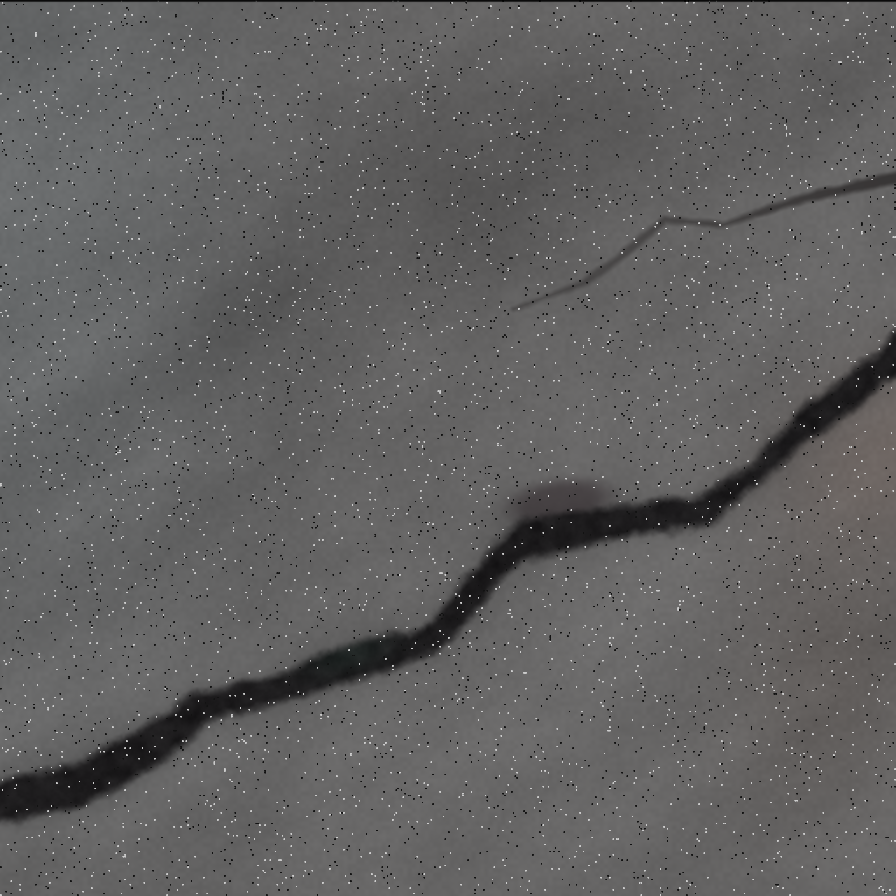
A WebGL 1 fragment shader for this texture:

```glsl
precision highp float;
uniform vec2 u_resolution;

#define SPECK_GRID 512.0
#define SPECK_LIGHT 0.011
#define SPECK_DARK 0.012
#define EDGE_SOFTNESS 0.008
#define EDGE_ROUGHNESS 0.013
#define GRAIN_AMOUNT 0.022
#define MOTTLE_AMOUNT 0.085
#define STONE_COLOR vec3(0.400, 0.396, 0.395)
#define CRACK_COLOR vec3(0.105, 0.100, 0.105)

float hash(vec2 p) {
  vec3 q = fract(p.xyx * 0.1031);
  q += dot(q, q.yzx + 33.33);
  return fract((q.x + q.y) * q.z);
}

float valueNoise(vec2 p) {
  vec2 cell = floor(p);
  vec2 f = fract(p);
  f = f * f * (3.0 - 2.0 * f);
  float low = mix(hash(cell), hash(cell + vec2(1.0, 0.0)), f.x);
  float high = mix(hash(cell + vec2(0.0, 1.0)), hash(cell + 1.0), f.x);
  return mix(low, high, f.y);
}

float fbm(vec2 p) {
  float sum = 0.0;
  float weight = 0.5;
  for (int i = 0; i < 4; i++) {
    sum += weight * valueNoise(p);
    p = p * 2.03 + 17.0;
    weight *= 0.5;
  }
  return sum / 0.9375;
}

// Gaussian patch, tilted by angle.
float patchAt(vec2 p, vec2 center, vec2 size, float angle) {
  vec2 d = p - center;
  float c = cos(angle);
  float s = sin(angle);
  d = vec2(c * d.x + s * d.y, c * d.y - s * d.x) / size;
  return exp(-dot(d, d));
}

// Adds a tapered stroke from tip to next; z is the half width.
void extend(vec2 p, inout vec3 tip, vec3 next, inout float dist) {
  vec2 axis = next.xy - tip.xy;
  float t = clamp(dot(p - tip.xy, axis) / dot(axis, axis), 0.0, 1.0);
  dist = min(dist, length(p - tip.xy - axis * t) - mix(tip.z, next.z, t));
  tip = next;
}

float mainCrack(vec2 p) {
  float d = 1.0;
  vec3 tip = vec3(-0.03, 0.100, 0.023);
  extend(p, tip, vec3(0.090, 0.125, 0.023), d);
  extend(p, tip, vec3(0.170, 0.167, 0.022), d);
  extend(p, tip, vec3(0.228, 0.212, 0.017), d);
  extend(p, tip, vec3(0.326, 0.236, 0.014), d);
  extend(p, tip, vec3(0.404, 0.264, 0.021), d);
  extend(p, tip, vec3(0.482, 0.285, 0.014), d);
  extend(p, tip, vec3(0.555, 0.372, 0.015), d);
  extend(p, tip, vec3(0.590, 0.400, 0.023), d);
  extend(p, tip, vec3(0.690, 0.417, 0.018), d);
  extend(p, tip, vec3(0.788, 0.430, 0.016), d);
  extend(p, tip, vec3(0.846, 0.473, 0.010), d);
  extend(p, tip, vec3(0.898, 0.525, 0.016), d);
  extend(p, tip, vec3(1.030, 0.625, 0.019), d);
  return d;
}

float hairlineCrack(vec2 p) {
  float d = 1.0;
  vec3 tip = vec3(0.573, 0.655, 0.001);
  extend(p, tip, vec3(0.651, 0.684, 0.003), d);
  extend(p, tip, vec3(0.690, 0.711, 0.004), d);
  extend(p, tip, vec3(0.742, 0.755, 0.003), d);
  extend(p, tip, vec3(0.807, 0.749, 0.002), d);
  extend(p, tip, vec3(0.898, 0.779, 0.004), d);
  extend(p, tip, vec3(1.030, 0.808, 0.006), d);
  return d;
}

void main() {
  vec2 uv = gl_FragCoord.xy / u_resolution;
  float pixel = 1.0 / u_resolution.y;

  // Stone: diagonal mottling, broad stains and fine grain
  vec2 slant = vec2(uv.x * 0.83 + uv.y * 0.55, uv.y * 0.83 - uv.x * 0.55);
  vec3 color = STONE_COLOR + MOTTLE_AMOUNT * (fbm(slant * vec2(7.0, 13.0)) - 0.5);
  color += vec3(0.000, 0.013, 0.018) * patchAt(uv, vec2(0.02, 0.75), vec2(0.25, 0.5), 0.0);
  color -= 0.050 * patchAt(uv, vec2(0.60, 0.82), vec2(0.32, 0.11), 0.4);
  color -= 0.032 * patchAt(uv, vec2(0.32, 0.66), vec2(0.13, 0.20), -0.5);
  color -= 0.025 * patchAt(uv, vec2(0.30, 0.42), vec2(0.16, 0.09), 0.5);
  color -= vec3(0.025, 0.037, 0.044) * patchAt(uv, vec2(0.93, 0.25), vec2(0.12, 0.17), -0.3);
  color += vec3(0.030, 0.004, -0.008) * patchAt(uv, vec2(1.0, 0.50), vec2(0.14, 0.10), 0.5);
  color += 0.025 * patchAt(uv, vec2(0.68, 0.34), vec2(0.30, 0.06), 0.5);
  color += GRAIN_AMOUNT * (valueNoise(uv * 210.0) - 0.5);

  // Cracks with ragged edges
  float ragged = EDGE_ROUGHNESS * (fbm(uv * 48.0) - 0.5);
  float crack = mainCrack(uv) + ragged;
  float hairline = hairlineCrack(uv) + 0.35 * ragged;
  float chip = patchAt(uv, vec2(0.625, 0.440), vec2(0.065, 0.027), 0.15);
  color = mix(color, vec3(0.245, 0.220, 0.230), 0.75 * smoothstep(0.2, 0.8, chip));
  color *= 1.0 - 0.12 * exp(-max(crack, 0.0) / 0.012);
  vec3 depth = CRACK_COLOR + 0.09 * (fbm(uv * 65.0) - 0.45);
  depth += vec3(0.01, 0.035, 0.025) * patchAt(uv, vec2(0.39, 0.27), vec2(0.05, 0.02), 0.3);
  color = mix(color, depth, 1.0 - smoothstep(-EDGE_SOFTNESS, EDGE_SOFTNESS, crack));
  float hairlineInk = 1.0 - smoothstep(-0.003, 0.005, hairline);
  color = mix(color, vec3(0.20, 0.19, 0.19), hairlineInk * mix(0.55, 0.9, smoothstep(0.65, 1.0, uv.x)));

  // Light and dark specks
  vec2 grid = uv * SPECK_GRID;
  float pick = hash(floor(grid) + 71.0);
  float blur = max(0.5 * SPECK_GRID * pixel, 0.05);
  float dotMask = 1.0 - smoothstep(0.5 - 0.5 * blur, 0.5 + blur, length(fract(grid) - 0.5));
  color = mix(color, vec3(0.80), dotMask * step(1.0 - SPECK_LIGHT, pick));
  color = mix(color, vec3(0.07), dotMask * step(pick, SPECK_DARK));

  // Dark rim along the top
  color *= 1.0 - 0.9 * smoothstep(0.998 - pixel, 0.998 + pixel, uv.y);
  gl_FragColor = vec4(clamp(color, 0.0, 1.0), 1.0);
}
```
